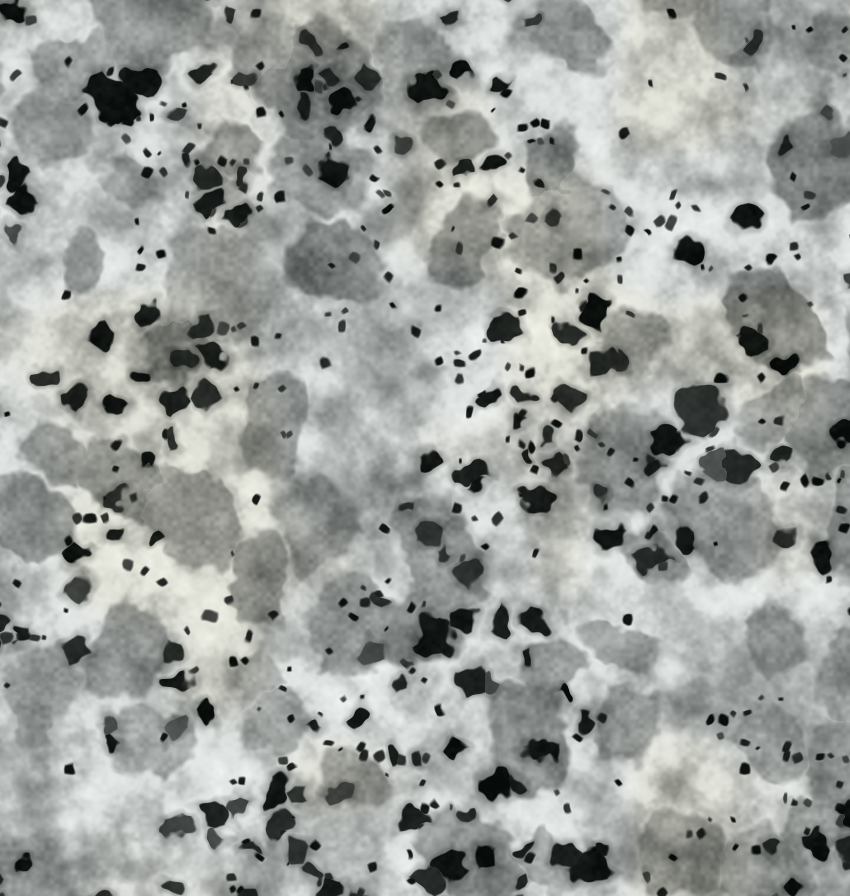
Reproduce this texture procedurally as a Shadertoy shader.

```glsl
// Speckled granite: mottled white feldspar, soft grey quartz grains and
// ragged clusters of black mica. Grains are jittered cells with random
// size, angle and tone, bent by noise so their outlines look broken.

float hash(vec2 p) {
    return fract(sin(dot(p, vec2(127.1, 311.7))) * 43758.5453);
}

float noise(vec2 p) {
    vec2 i = floor(p), f = fract(p);
    f = f * f * (3.0 - 2.0 * f);
    return mix(mix(hash(i), hash(i + vec2(1, 0)), f.x),
               mix(hash(i + vec2(0, 1)), hash(i + vec2(1, 1)), f.x), f.y);
}

// Layered noise, averaging 0.5
float fbm(vec2 p) {
    float sum = 0.0, amp = 0.46;
    for (int i = 0; i < 4; i++) {
        sum += amp * noise(p);
        p = mat2(1.6, 1.2, -1.2, 1.6) * p + 7.3;
        amp *= 0.6;
    }
    return sum;
}

vec2 warp(vec2 p, float freq) {
    return vec2(noise(p * freq), noise(p * freq + 31.7)) - 0.5;
}

// Nearest scattered grain: x = distance to its edge, y = its random id
vec2 grains(vec2 p, float scale, float density, float seed) {
    vec2 nearest = vec2(1.0, 0.0);
    vec2 home = floor(p * scale);
    for (int y = -1; y <= 1; y++)
    for (int x = -1; x <= 1; x++) {
        vec2 cell = home + vec2(x, y);
        vec2 key = cell + seed;
        float cluster = smoothstep(0.3, 0.7, noise(cell / scale * 7.0 + seed));
        if (hash(key) > density * cluster) continue;

        vec2 jitter = vec2(hash(key + 17.3), hash(key + 41.9));
        vec2 q = p * scale - cell - mix(vec2(0.15), vec2(0.85), jitter);
        float angle = 6.2832 * hash(key + 63.1);
        q = mat2(cos(angle), sin(angle), -sin(angle), cos(angle)) * q;
        q.y *= 1.0 + 0.6 * hash(key + 77.7);

        // Halfway between a disc and a square
        float size = mix(length(q), max(abs(q.x), abs(q.y)), 0.5);
        float d = (size - mix(0.18, 0.5, hash(key + 88.2))) / scale;
        if (d < nearest.x) nearest = vec2(d, hash(key + 95.4));
    }
    return nearest;
}

void mainImage(out vec4 fragColor, in vec2 fragCoord) {
    vec2 p = fragCoord / iResolution.y;
    float soft = 1.0 / iResolution.y;
    vec2 ragged = p + 0.016 * warp(p, 45.0) + 0.008 * warp(p, 110.0);
    float mottle = fbm(p * 24.0 + 3.0) - 0.5;
    float dust = noise(p * 190.0) - 0.5;

    // White feldspar
    float tone = 0.775 + 0.7 * mottle + 0.2 * (noise(p * 9.0) - 0.5) + 0.06 * dust;
    tone = min(tone, 0.86 + 0.4 * (tone - 0.86));

    // Grey translucent quartz
    vec2 quartz = grains(ragged + 0.02 * warp(p, 16.0), 9.0, 1.3, 5.0);
    float cover = smoothstep(0.006, -0.006, quartz.x - 0.012);
    float grey = mix(0.44, 0.6, quartz.y) + 0.4 * mottle + 0.1 * dust;
    tone = mix(tone, grey, cover * mix(0.8, 1.0, quartz.y));

    // Black mica in three sizes, with a dim stain around it
    vec2 mica = grains(ragged, 28.0, 0.38, 120.0);
    vec2 slab = grains(ragged, 15.0, 0.08, 210.0);
    vec2 speck = grains(p + 0.4 * (ragged - p), 75.0, 0.12, 330.0);
    if (slab.x < mica.x) mica = slab;
    tone *= 1.0 - 0.2 * smoothstep(0.012, 0.0, mica.x);
    if (speck.x < mica.x) mica = speck;
    float black = mix(0.05, 0.3, mica.y * mica.y) + 0.12 * mottle + 0.04 * dust;
    float edge = 0.0013 + 0.5 * soft;
    tone = mix(tone, max(black, 0.03), smoothstep(edge, -edge, mica.x));

    // Near-neutral tint, faintly green in the darks and warm in patches
    vec3 color = tone + vec3(-0.008, 0.008, 0.0);
    float warmth = smoothstep(0.55, 0.85, noise(p * 8.0 + 50.0));
    color *= 1.0 + warmth * vec3(0.015, 0.0, -0.035);
    fragColor = vec4(clamp(color, 0.0, 1.0), 1.0);
}
```
